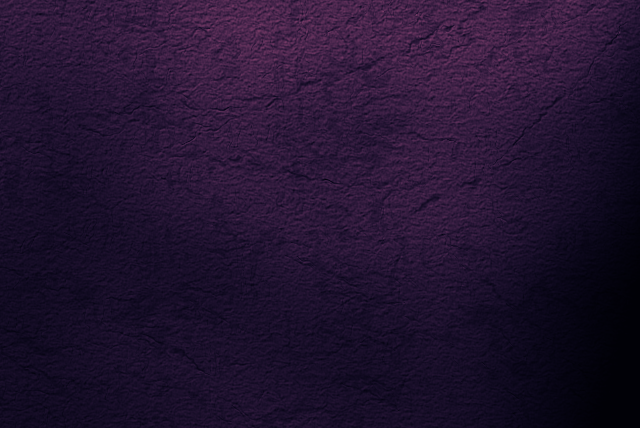
A Shadertoy shader for this texture:

```glsl
// Dark purple leather: pebbled grain, dense fine wrinkles and ragged folds.
// A height field from gradient noise and bent segments is embossed by a light
// from above, then tinted by a soft glow that fades to black on the right.

const vec3 LIT_PURPLE = vec3(0.27, 0.14, 0.29);
const vec3 SHADE_CURVE = vec3(1.0, 0.886, 0.57); // shadows drift to indigo
const vec2 LIGHT_DIR = vec2(-0.35, 0.94);
const int FOLD_COUNT = 56;

vec2 hash2(vec2 p) {
    vec3 q = fract(p.xyx * vec3(0.1031, 0.1030, 0.0973));
    q += dot(q, q.yzx + 33.33);
    return fract((q.xx + q.yz) * q.zy);
}

float cornerSlope(vec2 cell, vec2 offset) {
    return dot(hash2(cell) * 2.0 - 1.0, offset);
}

float gradientNoise(vec2 p) {
    vec2 i = floor(p), f = fract(p);
    vec2 u = f * f * f * (f * (f * 6.0 - 15.0) + 10.0);
    vec2 e = vec2(1.0, 0.0);
    float low = mix(cornerSlope(i, f), cornerSlope(i + e, f - e), u.x);
    float high = mix(cornerSlope(i + e.yx, f - e.yx),
                     cornerSlope(i + e.xx, f - e.xx), u.x);
    return 1.4 * mix(low, high, u.y);
}

vec2 noise2(vec2 p) {
    return vec2(gradientNoise(p), gradientNoise(p + 47.3));
}

// Groove along a segment, thinning out towards both ends
float fold(vec2 p, vec2 a, vec2 b, float width) {
    vec2 along = b - a;
    float t = clamp(dot(p - a, along) / dot(along, along), 0.0, 1.0);
    float w = width * (0.25 + 3.0 * t * (1.0 - t));
    return 1.0 - smoothstep(0.0, w, length(p - a - along * t));
}

float mainFolds(vec2 p) {
    float d = fold(p, vec2(0.42, 0.66), vec2(1.08, 0.94), 0.010);
    d = max(d, fold(p, vec2(0.26, 0.75), vec2(0.58, 0.75), 0.008));
    d = max(d, fold(p, vec2(0.50, 0.62), vec2(0.80, 0.58), 0.008));
    d = max(d, fold(p, vec2(0.90, 0.46), vec2(1.22, 0.64), 0.010));
    d = max(d, fold(p, vec2(1.15, 0.62), vec2(1.47, 0.94), 0.007));
    d = max(d, fold(p, vec2(0.90, 0.34), vec2(0.96, 0.50), 0.007));
    return max(d, fold(p, vec2(0.32, 0.24), vec2(0.48, 0.12), 0.007));
}

// Scattered short folds rise to the right at the top and fall at the bottom
float scatteredFolds(vec2 p) {
    float d = 0.0;
    for (int i = 0; i < FOLD_COUNT; i++) {
        vec2 place = hash2(vec2(float(i), 7.0));
        vec2 shape = hash2(vec2(float(i), 19.0));
        vec2 center = place * vec2(1.5, 1.0);
        float angle = mix(-0.7, 0.35, place.y) + 0.6 * (shape.x - 0.5);
        vec2 reach = mix(0.025, 0.1, shape.y) * vec2(cos(angle), sin(angle));
        d = max(d, fold(p, center - reach, center + reach, 0.007));
    }
    return d;
}

// Short wrinkles: zero lines of stretched noise, kept only in patches
float wrinkles(vec2 p, vec2 frequency) {
    vec2 q = vec2(p.x, p.y - 0.25 * p.x * (p.y - 0.45));
    float line = abs(gradientNoise(q * frequency));
    float patches = smoothstep(-0.15, 0.3, gradientNoise(p * frequency * 0.45 + 11.0));
    return patches * (1.0 - smoothstep(0.0, 0.16, line));
}

float creases(vec2 p) {
    vec2 q = p + 0.03 * noise2(p * 5.0) + 0.014 * noise2(p * 24.0)
           + 0.007 * noise2(p * 65.0);
    float gaps = smoothstep(-0.3, 0.2, gradientNoise(p * vec2(24.0, 32.0) + 5.0));
    float folds = max(mainFolds(q), 0.7 * scatteredFolds(q));
    float lines = max(0.55 * wrinkles(q, vec2(9.0, 26.0)),
                      0.45 * wrinkles(q + 3.7, vec2(20.0, 46.0)));
    return max(folds * mix(0.25, 1.0, gaps), lines);
}

float grain(vec2 p) {
    vec2 q = p + 0.006 * noise2(p * 30.0);
    return gradientNoise(q * vec2(62.0, 92.0))
         + 0.75 * gradientNoise(q * vec2(125.0, 160.0) + 31.0);
}

float leatherHeight(vec2 p, float crease) {
    return 0.62 * grain(p) - 0.5 * crease;
}

// Broad light: bright at the top, dim at the left, black at the right
float glow(vec2 p) {
    float tone = mix(0.41, 1.06, smoothstep(0.25, 1.0, p.y));
    tone *= mix(0.62, 1.0, smoothstep(0.0, 0.65, p.x));
    tone *= 1.0 - 0.98 * smoothstep(1.03, 1.56, p.x + 0.12 - 0.3 * p.y);
    return tone * (1.0 + 0.4 * gradientNoise(p * vec2(2.6, 3.4) + 3.0));
}

void mainImage(out vec4 fragColor, in vec2 fragCoord) {
    vec2 p = fragCoord / iResolution.y;
    p.x += 0.75 - 0.5 * iResolution.x / iResolution.y;

    // Emboss by comparing the height with a point nearer the light
    vec2 nearer = p + LIGHT_DIR * 0.003;
    float crease = creases(p);
    float relief = leatherHeight(p, crease) - leatherHeight(nearer, creases(nearer));

    float fibre = gradientNoise(p * vec2(210.0, 190.0) + 71.0);
    float tone = glow(p) * (1.0 + 0.95 * relief + 0.32 * fibre);
    tone *= 1.0 - 0.5 * crease;
    fragColor = vec4(LIT_PURPLE * pow(vec3(max(tone, 0.015)), SHADE_CURVE), 1.0);
}
```
